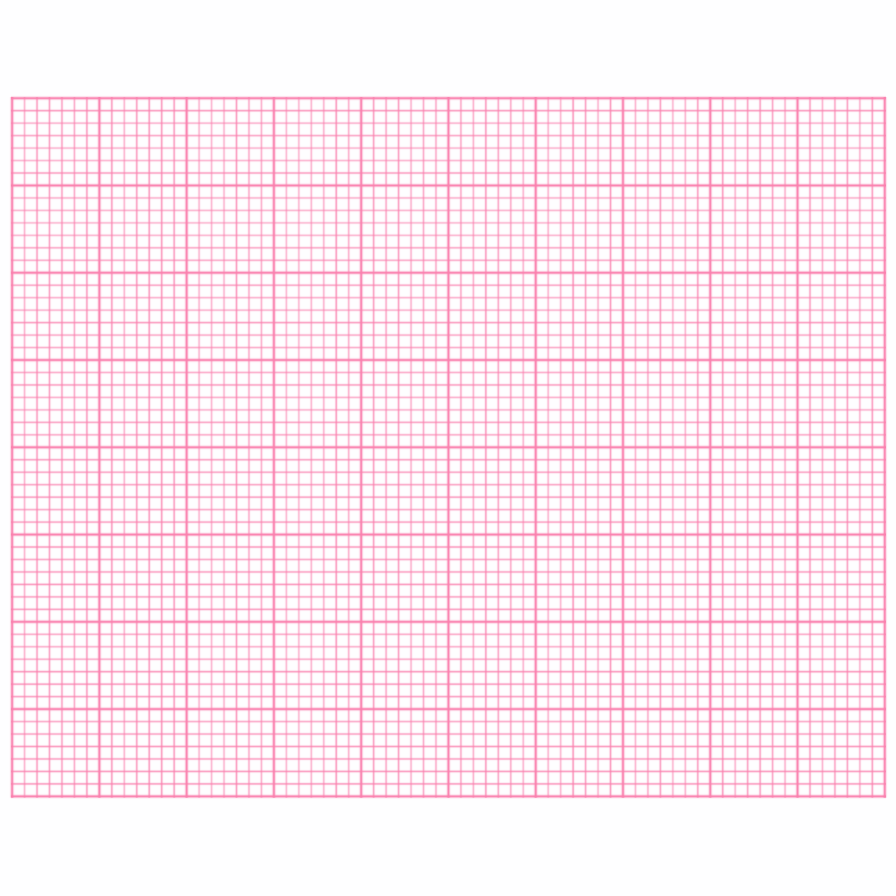
Reproduce this pattern procedurally as a WebGL 2 fragment shader.

```glsl
#version 300 es
precision highp float;
// Pink graph paper: 10 by 8 bold squares, each split 7 by 7 by soft thin lines.

uniform vec2 u_resolution;
out vec4 fragColor;

float hash(vec2 p) {
    vec3 q = fract(vec3(p.xyx) * 0.1031);
    q += dot(q, q.yzx + 33.33);
    return fract((q.x + q.y) * q.z);
}

// Ink of the ruled line nearest to x; lines are numbered 0 to lastLine.
float ruling(float x, float lastLine, float axis, float pixel) {
    float pitch = 0.0974 / 7.0;
    float index = clamp(round(x / pitch), 0.0, lastLine);
    float offset = x - index * pitch;
    bool bold = mod(index, 7.0) < 0.5;

    // Thin lines vary slightly in strength, as in cheap printing.
    float strength = bold ? 1.0 : 0.67 * mix(0.82, 1.18, hash(vec2(index, axis)));
    float width = bold ? 0.0015 : 0.0011;

    // Widen the soft profile by the pixel size while keeping its total ink.
    float softWidth = length(vec2(width, 0.45 * pixel));
    return strength * width / softWidth * exp(-pow(abs(offset) / softWidth, 2.0));
}

// Soft-edged span from 0 to size, including the border line's half width.
float span(float x, float size, float pixel) {
    float outside = abs(x - 0.5 * size) - 0.5 * size - 0.0014;
    return 1.0 - smoothstep(-0.5 * pixel, 0.5 * pixel, outside);
}

void main() {
    float side = min(u_resolution.x, u_resolution.y);
    float pixel = 1.0 / side;
    vec2 position = (gl_FragCoord.xy - 0.5 * u_resolution) / side + 0.5;
    vec2 sheet = position - vec2(0.0135, 0.1112);
    vec2 sheetSize = 0.0974 * vec2(10.0, 8.0);

    // Each family of lines stops at the border of the other.
    float vertical = ruling(sheet.x, 70.0, 1.0, pixel) * span(sheet.y, sheetSize.y, pixel);
    float horizontal = ruling(sheet.y, 56.0, 2.0, pixel) * span(sheet.x, sheetSize.x, pixel);

    // Crossings build up to a deeper pink.
    float ink = 1.0 - (1.0 - vertical) * (1.0 - horizontal);
    vec3 paper = vec3(0.995, 0.995, 1.0);
    vec3 pink = vec3(0.98, 0.50, 0.68);
    fragColor = vec4(mix(paper, pink, ink), 1.0);
}
```
